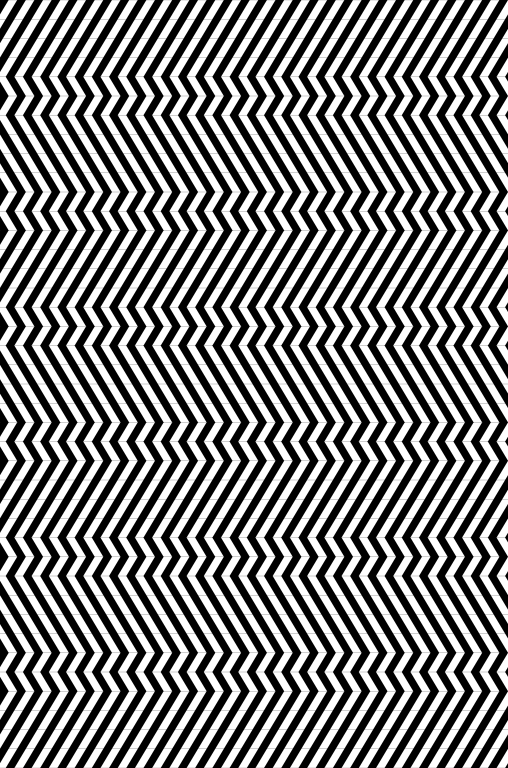
A WebGL 2 fragment shader for this pattern:

```glsl
#version 300 es
precision highp float;
// Black and white zigzag stripes: long slants joined by short kinks, with faint row seams.

uniform vec2 u_resolution;
out vec4 fragColor;

const float STRIPES = 29.5;        // black-white pairs across the canvas
const float ROWS = 40.0;           // rows down the canvas
const float LONG_ROWS = 4.0;       // rows in one long slant
const float HALF_CYCLE = 6.0;      // one long slant plus a two-row kink
const float ROW_SHIFT = 2.0 / 3.0; // sideways shift per row, in stripe pairs
const float BLACK_SHARE = 0.503;   // black part of each pair
const float SEAM_WIDTH = 0.022;    // seam thickness, in rows
const float SEAM_STRENGTH = 0.7;
const vec3 BLACK = vec3(0.0);
const vec3 WHITE = vec3(1.0);
const vec3 SEAM_GREY = vec3(0.35);

// Sideways position of the zigzag, in row shifts, at a row counted from the top.
float zigzag(float row) {
    float h = mod(row, HALF_CYCLE);
    float kink = 1.0 - abs(h - LONG_ROWS - 1.0);
    float path = h < LONG_ROWS ? LONG_ROWS - h : kink;
    bool mirrored = mod(floor(row / HALF_CYCLE), 2.0) > 0.5;
    return mirrored ? LONG_ROWS - path : path;
}

void main() {
    vec2 uv = gl_FragCoord.xy / u_resolution;
    float row = (1.0 - uv.y) * ROWS;
    float rowPixel = ROWS / u_resolution.y;

    // Stripes: distance to the nearest edge, measured across the slant
    float along = uv.x * STRIPES - (zigzag(row) - LONG_ROWS) * ROW_SHIFT;
    float edge = abs(fract(along + 0.25) - 0.5) - 0.5 * BLACK_SHARE;
    float pixel = length(vec2(STRIPES / u_resolution.x, ROW_SHIFT * rowPixel));
    float black = 1.0 - smoothstep(-0.65 * pixel, 0.65 * pixel, edge);

    // Hairline seams between rows, visible on the white only
    float seamDist = abs(fract(row + 0.5) - 0.5);
    float halfSeam = 0.5 * SEAM_WIDTH;
    float halfPixel = 0.5 * rowPixel;
    float covered = min(seamDist + halfPixel, halfSeam) - max(seamDist - halfPixel, -halfSeam);
    float seam = SEAM_STRENGTH * clamp(covered / rowPixel, 0.0, 1.0);

    vec3 ground = mix(WHITE, SEAM_GREY, seam);
    fragColor = vec4(mix(ground, BLACK, black), 1.0);
}
```
